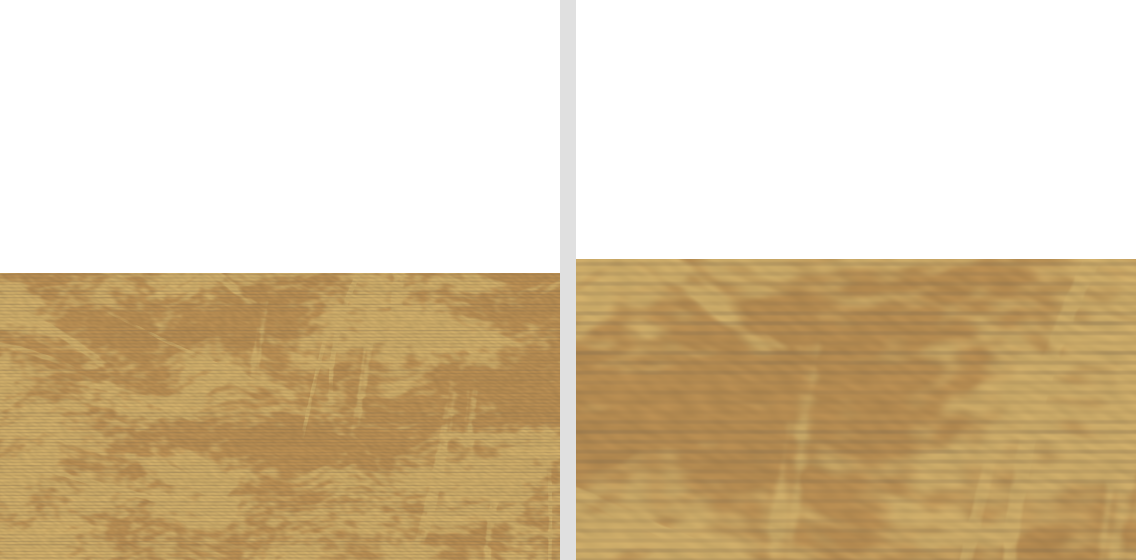
Left, the full canvas; right, a detail of the centre.
A WebGL 2 fragment shader for this texture:

```glsl
#version 300 es
precision highp float;

#define EDGE 0.5125
#define ROWS 170.0
#define ROW_DEPTH 0.34
#define STROKES 16
#define PATCH_SOFTNESS 0.24
#define PATCH_BIAS 0.02
#define GRAIN_DEPTH 0.035
#define DARK_TAN vec3(0.705, 0.540, 0.312)
#define LIGHT_TAN vec3(0.790, 0.662, 0.402)
#define ROW_SHADE vec3(0.50, 0.42, 0.31)

uniform vec2 u_resolution;
out vec4 fragColor;

float hash(vec2 p) {
    uvec2 q = uvec2(ivec2(p)) * uvec2(1597334673u, 3812015801u);
    uint n = (q.x ^ q.y) * 1597334673u;
    n = (n ^ (n >> 15u)) * 2246822519u;
    n ^= n >> 13u;
    return float(n >> 8u) / 16777216.0;
}

float cornerSlope(vec2 cell, vec2 offset) {
    float angle = 6.28318 * hash(cell);
    return dot(vec2(cos(angle), sin(angle)), offset);
}

// Gradient noise, roughly -0.7 to 0.7
float noise(vec2 p) {
    vec2 cell = floor(p), f = fract(p);
    vec2 blend = f * f * f * (f * (f * 6.0 - 15.0) + 10.0);
    vec2 e = vec2(1.0, 0.0);
    float low = mix(cornerSlope(cell, f), cornerSlope(cell + e, f - e), blend.x);
    float high = mix(cornerSlope(cell + e.yx, f - e.yx),
                     cornerSlope(cell + e.xx, f - e.xx), blend.x);
    return mix(low, high, blend.y);
}

// Worn patches, wider than tall, with ragged edges
float wornPatches(vec2 p) {
    vec2 warp = vec2(noise(p * 6.0 + 31.0), noise(p * 6.0 + 57.0));
    vec2 q = p + 0.035 * warp;
    float tone = 0.75 * noise(q * vec2(2.6, 6.0) + 5.0);
    tone += 0.55 * noise(q * vec2(7.0, 17.0) + 11.0);
    tone += 0.40 * noise(q * vec2(19.0, 44.0) + 23.0);
    tone += 0.38 * noise(q * vec2(48.0, 100.0) + 41.0);
    // Lighter towards the left side and the lower right corner
    tone += 0.20 * (1.0 - smoothstep(0.0, 0.16, p.x));
    tone += 0.22 * smoothstep(0.5, 1.0, p.x) * (1.0 - smoothstep(0.05, 0.38, p.y));
    return tone;
}

// Pale bent scuffs: shallow on the left, steep on the right
float scuffs(vec2 p) {
    float total = 0.0;
    for (int i = 0; i < STROKES; i++) {
        float id = float(i);
        vec2 center = vec2((id + hash(vec2(id, 71.0))) / float(STROKES),
                           EDGE * hash(vec2(id, 72.0)));
        float steep = step(0.45, center.x);
        float angle = mix(-0.45, 1.40, steep) + 0.5 * (hash(vec2(id, 73.0)) - 0.5);
        vec2 along = vec2(cos(angle), sin(angle));
        vec2 d = p - center;
        float u = dot(d, along);
        float bend = 1.6 * (hash(vec2(id, 74.0)) - 0.3);
        float v = dot(d, vec2(-along.y, along.x)) + bend * u * u;
        float reach = mix(0.07, 0.20, hash(vec2(id, 75.0)));
        float width = mix(0.004, 0.013, hash(vec2(id, 76.0)));
        float body = 1.0 - smoothstep(0.35 * width, width, abs(v));
        float fade = 1.0 - smoothstep(0.4 * reach, reach, abs(u));
        float broken = 0.65 + 0.7 * noise(vec2(u * 24.0, v * 140.0) + id * 9.0);
        total = max(total, body * fade * broken);
    }
    return total;
}

// Fine thread lines of uneven strength
float threadRows(vec2 p, float pixel) {
    float t = (EDGE - p.y) * ROWS;
    float strength = mix(0.35, 1.0, hash(vec2(floor(t), 91.0)));
    strength *= 0.9 + 0.5 * noise(vec2(p.x * 30.0, floor(t) * 1.37));
    float soft = max(0.14, 0.5 * pixel * ROWS);
    float line = 1.0 - smoothstep(0.20 - soft, 0.20 + soft, abs(fract(t) - 0.5));
    return line * strength;
}

void main() {
    vec2 p = gl_FragCoord.xy / u_resolution;
    float pixel = 1.0 / u_resolution.y;

    // Two tan tones
    float tone = wornPatches(p) + 0.42 * scuffs(p) - PATCH_BIAS;
    float wear = smoothstep(-PATCH_SOFTNESS, PATCH_SOFTNESS, tone);
    vec3 cloth = mix(DARK_TAN, LIGHT_TAN, wear);

    // Slanted weave grain
    vec2 slanted = vec2(p.x + 0.6 * p.y, p.y + 0.25 * p.x);
    cloth *= 1.0 + GRAIN_DEPTH * 2.0 * noise(slanted * vec2(85.0, 190.0));
    cloth *= 1.0 + GRAIN_DEPTH * noise(p * vec2(5.0, 60.0) + 13.0);

    // Thread lines and white upper field
    cloth = mix(cloth, ROW_SHADE, ROW_DEPTH * threadRows(p, pixel));
    float field = smoothstep(-0.5 * pixel, 0.5 * pixel, p.y - EDGE);
    fragColor = vec4(mix(cloth, vec3(1.0), field), 1.0);
}
```
